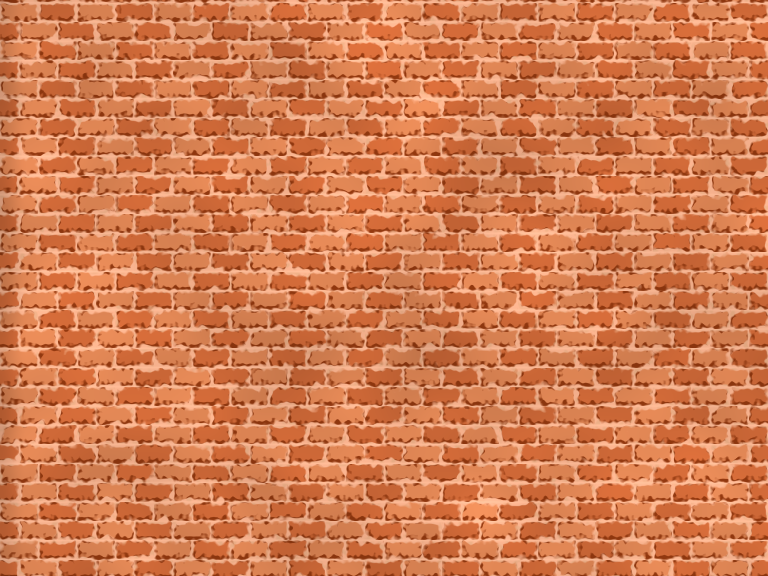
Write a Shadertoy shader that draws this pattern.

```glsl
// Weathered running-bond brick wall with chipped edges and pale mortar.

const vec2 BRICK_COUNT = vec2(20.0, 30.0);   // bricks across, courses down
const float COURSE_OFFSET = 0.146;           // first joint below the top edge
const vec2 BRICK_SIZE = vec2(2.0, 1.0);      // in course heights

const vec3 MORTAR = vec3(0.96, 0.69, 0.55);
const vec3 MORTAR_DUST = vec3(0.88, 0.66, 0.50);
const vec3 MORTAR_LINE = vec3(0.99, 0.73, 0.59);
const vec3 LIGHT_CLAY = vec3(0.86, 0.515, 0.325);
const vec3 DARK_CLAY = vec3(0.80, 0.405, 0.215);
const vec3 SHADOW = vec3(0.55, 0.21, 0.055);

float hash(vec2 p) {
    vec3 q = fract(p.xyx * vec3(0.1031, 0.1030, 0.0973));
    q += dot(q, q.yzx + 33.33);
    return fract((q.x + q.y) * q.z);
}

float cornerSlope(vec2 corner, vec2 delta) {
    float angle = 6.28319 * hash(corner);
    return dot(vec2(cos(angle), sin(angle)), delta);
}

float gradientNoise(vec2 p) {
    vec2 i = floor(p);
    vec2 f = p - i;
    vec2 u = f * f * f * (f * (f * 6.0 - 15.0) + 10.0);
    vec2 e = vec2(1.0, 0.0);
    float low = mix(cornerSlope(i, f), cornerSlope(i + e, f - e), u.x);
    float high = mix(cornerSlope(i + e.yx, f - e.yx),
                     cornerSlope(i + 1.0, f - 1.0), u.x);
    return mix(low, high, u.y);
}

float roundedBox(vec2 p, vec2 halfSize, float radius) {
    vec2 q = abs(p) - halfSize + radius;
    return length(max(q, 0.0)) + min(max(q.x, q.y), 0.0) - radius;
}

float coverage(float dist, float softness) {
    return 1.0 - smoothstep(-softness, softness, dist);
}

vec3 brickWall(vec2 uv, float softness) {
    // Running-bond layout, courses counted from the top
    float down = (1.0 - uv.y) * BRICK_COUNT.y - COURSE_OFFSET;
    float course = floor(down);
    float along = uv.x * BRICK_COUNT.x - 0.5 * mod(course, 2.0);
    vec2 id = vec2(floor(along), course);
    vec2 p = (vec2(fract(along), 1.0 - fract(down)) - 0.5) * BRICK_SIZE;

    // Independent wear for each brick
    vec2 seed = floor(80.0 * vec2(hash(id + 17.0), hash(id + 53.0)));
    float chips = gradientNoise(p * 3.2 + seed);
    float crumbs = gradientNoise(p * 3.6 + seed + 31.0);
    float erosion = max(gradientNoise(p * 1.4 + seed + 67.0) - 0.05, 0.0);

    // Broad weathering shared by neighbouring bricks
    float weather = gradientNoise(uv * vec2(5.0, 4.0) + 9.0)
                  + 0.7 * gradientNoise(uv * vec2(12.0, 9.0) + 27.0);

    // Whole brick, then its lit face, open to the top and right
    float body = roundedBox(p, vec2(0.93, 0.435), 0.10)
               + 0.18 * chips + 0.38 * erosion;
    float face = roundedBox(p - vec2(0.06, 0.09), vec2(0.93, 0.405), 0.10)
               + 0.34 * crumbs + 0.15 * erosion;

    // Alternating clay tones with a drift from brick to brick
    vec3 clay = mix(LIGHT_CLAY, DARK_CLAY, mod(id.x, 2.0));
    clay *= 1.0 + 0.07 * (hash(id + 5.0) - 0.5);

    // Mortar is dusty in patches, with a clean ridge along each course
    float dust = smoothstep(-0.1, 0.4, gradientNoise(p * 3.0 + seed + 43.0));
    float ridge = coverage(0.46 - abs(p.y), softness);
    vec3 mortar = mix(MORTAR, MORTAR_DUST, 0.7 * dust);
    mortar = mix(mortar, MORTAR_LINE, ridge);

    vec3 brick = mix(SHADOW, clay, coverage(face, softness));
    vec3 color = mix(mortar, brick, coverage(body, softness));
    float edgeShade = 0.12 * (1.0 - smoothstep(0.0, 0.035, uv.x));
    return color * (1.0 + 0.11 * weather - edgeShade);
}

void mainImage(out vec4 fragColor, in vec2 fragCoord) {
    vec2 uv = fragCoord / iResolution.xy;
    float pixel = BRICK_COUNT.y / iResolution.y;
    float softness = max(0.08, 0.7 * pixel);
    fragColor = vec4(brickWall(uv, softness), 1.0);
}
```
